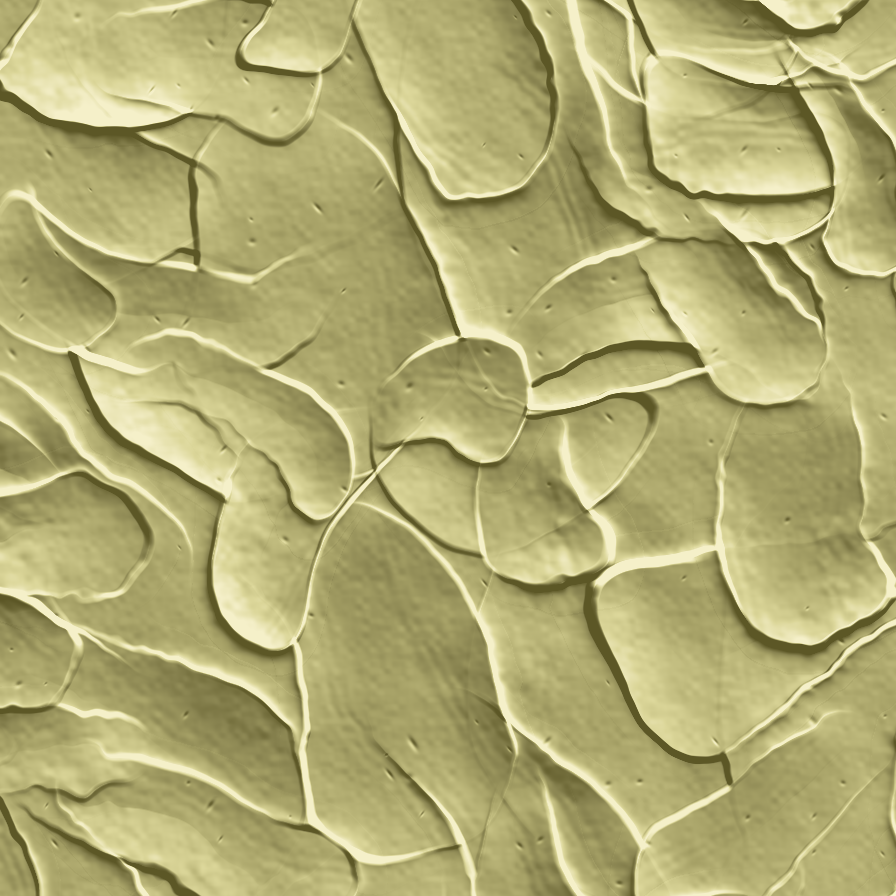
A Shadertoy shader for this texture:

```glsl
const vec2 LIGHT = vec2(0.45, 0.89);
const float REACH = 0.85;
const vec3 RAMP[6] = vec3[6](
    vec3(0.36, 0.34, 0.15), vec3(0.53, 0.51, 0.31), vec3(0.65, 0.63, 0.40),
    vec3(0.75, 0.73, 0.49), vec3(0.86, 0.84, 0.60), vec3(0.96, 0.94, 0.79));

vec3 hash3(vec2 p) {
    vec3 q = fract(p.xyx * vec3(0.1031, 0.1030, 0.0973));
    q += dot(q, q.yxz + 33.33);
    return fract((q.xxy + q.yzz) * q.zyx);
}

// Smooth value noise, two channels in -1..1
vec2 noise2(vec2 p) {
    vec2 i = floor(p), f = fract(p);
    f = f * f * (3.0 - 2.0 * f);
    vec2 low = mix(hash3(i).xy, hash3(i + vec2(1, 0)).xy, f.x);
    vec2 high = mix(hash3(i + vec2(0, 1)).xy, hash3(i + vec2(1, 1)).xy, f.x);
    return mix(low, high, f.y) * 2.0 - 1.0;
}

// Broad bends plus torn edges that crumble in patches
vec2 warp(vec2 p) {
    vec2 bends = sin(p.yx * vec2(9.0, 8.0) + 2.0 * sin(p * 5.0 + 1.3));
    vec2 wobble = noise2(p * 10.0);
    float torn = smoothstep(-0.3, 0.6, wobble.x);
    vec2 crumbs = 0.006 * noise2(p * 32.0) + 0.003 * noise2(p * 75.0);
    return p + 0.022 * bends + 0.016 * wobble + crumbs * mix(0.25, 1.0, torn);
}

// Bent, tapered, rounded bar
float strokeDistance(vec2 q, vec2 halfSize, float bend) {
    q.x += bend * q.y * q.y;
    halfSize.x *= 1.0 + 0.3 * q.y / halfSize.y;
    float radius = 0.85 * halfSize.x;
    vec2 e = abs(q) - halfSize + radius;
    return length(max(e, 0.0)) + min(max(e.x, e.y), 0.0) - radius;
}

// One knife swipe: a cupped, tilted face, a raised lip and an open tail
float swipe(float h, vec2 offset, float cell, vec3 r, vec3 s, float lipNoise) {
    float angle = 3.14 + (r.x - 0.5) * 3.6;
    vec2 axis = vec2(sin(angle), cos(angle));
    vec2 q = vec2(dot(offset, vec2(axis.y, -axis.x)), dot(offset, axis));
    vec2 halfSize = cell * vec2(mix(0.17, 0.31, r.y), mix(0.42, 0.64, r.z));
    float d = strokeDistance(q, halfSize, (s.x - 0.5) * 2.2 / cell);
    if (d > 0.03) return h;

    float along = q.y / halfSize.y;
    float tail = smoothstep(-1.0, -0.2, along);
    float lip = tail * mix(0.003, 0.024, smoothstep(-0.6, 0.6, lipNoise));
    float rise = clamp(1.0 + d / (0.23 * cell), 0.0, 1.0);
    float cup = cell * 0.085 * (along * along - 1.0) * mix(0.3, 1.0, s.z);
    float streaks = 0.0004 * sin(q.x * 210.0 + 4.0 * sin(q.x * 61.0 + r.x * 6.0));
    float face = 0.07 * h + cup + dot(q, s.yz - 0.5) * 0.42
               + (lip + 0.03 * cell) * rise * rise
               + streaks * (0.5 + 0.5 * lipNoise);
    float outside = h + lip * exp(-max(d, 0.0) / 0.006);
    float cover = smoothstep(0.005, -0.005, d);
    return mix(outside, face, cover * tail);
}

// Sparse air bubbles
float pits(vec2 p) {
    vec2 g = p * 27.0, id = floor(g);
    vec3 r = hash3(id + 71.0), s = hash3(id + 233.0);
    vec2 q = fract(g) - mix(vec2(0.25), vec2(0.75), r.xy);
    float size = mix(0.04, 0.13, s.x);
    q.y += q.x * (s.y - 0.5) * 2.0;
    float pit = exp(-dot(q, q * vec2(1.0, 1.0 + s.z)) / (size * size));
    return step(0.84, r.z) * size / 0.13 * pit;
}

// Swipes laid over each other, large ones first
float surface(vec2 p) {
    vec2 w = warp(p);
    vec2 broad = noise2(p * 8.0 + 5.0);
    float h = 0.0;
    for (int layer = 0; layer < 4; layer++) {
        float k = float(layer);
        float cell = 0.46 - 0.075 * k;
        vec2 g = w / cell + k * vec2(3.37, 7.61);
        for (int i = 0; i < 9; i++) {
            vec2 id = floor(g) + vec2(i % 3 - 1, i / 3 - 1);
            vec3 s = hash3(id + k * 29.0 + 113.0);
            vec2 offset = g - id - mix(vec2(0.2), vec2(0.8), s.zx);
            if (dot(offset, offset) > REACH * REACH) continue;
            vec3 r = hash3(id + k * 17.0 + 40.0);
            if (fract(r.x * 7.0 + s.y * 5.0) < 0.18 * k) continue;
            h = swipe(h, offset * cell, cell, r, s, broad.x);
        }
    }
    h += 0.011 * broad.y + 0.0014 * noise2(p * 36.0).y;
    return h + 0.0005 * noise2(p * 125.0).x - 0.0035 * pits(p);
}

vec3 ramp(float x) {
    x = clamp(x, 0.0, 4.999);
    int i = int(x);
    return mix(RAMP[i], RAMP[i + 1], fract(x));
}

void mainImage(out vec4 fragColor, in vec2 fragCoord) {
    vec2 p = fragCoord / iResolution.y;
    float e = 0.002;
    float h = surface(p);
    vec2 slope = vec2(surface(p + vec2(e, 0)), surface(p + vec2(0, e))) - h;

    // Soft raking light, darker hollows and gloss on steep lit faces
    float lit = -dot(slope / e, LIGHT);
    float relief = lit / sqrt(1.0 + 0.8 * lit * lit);
    float gloss = smoothstep(0.5, 1.1, relief);
    float hollow = clamp(h * 8.0, -0.6, 0.4);
    float tone = 2.45 + 2.7 * relief + hollow + 0.3 * gloss;
    fragColor = vec4(ramp(tone), 1.0);
}
```
